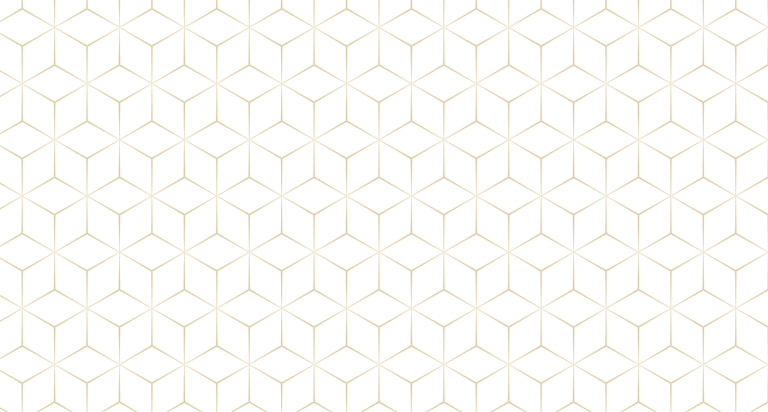
A WebGL 2 fragment shader for this pattern:

```glsl
#version 300 es
precision highp float;
// Rhombille (tumbling cube) lattice drawn in fine gold lines on white.
// Each hexagonal cell holds six spokes running from its centre to its corners;
// a spoke is hair-thin at the centre and swells towards the corner.

uniform vec2 u_resolution;
out vec4 fragColor;

const vec3 PAPER       = vec3(1.0);
const vec3 GOLD_CENTRE = vec3(0.89, 0.82, 0.66);
const vec3 GOLD_CORNER = vec3(0.86, 0.80, 0.65);

// Lengths below are fractions of the canvas width.
const float SPACING      = 0.08447;           // between neighbouring cell centres
const vec2  FIRST_CENTRE = vec2(0.0711, 0.0618);
const float WIDTH_CENTRE = 0.0007;            // line width at a cell centre
const float WIDTH_CORNER = 0.0021;            // line width at a cell corner
const float SOFTNESS     = 1.2;               // edge filter size in pixels

const float SQRT3  = 1.7320508;
const float SECTOR = 1.0471976;               // angle between spokes

// Offset from the nearest point of a triangular lattice with unit spacing.
vec2 hexCellOffset(vec2 p) {
    vec2 period = vec2(1.0, SQRT3);
    vec2 a = p - period * round(p / period);
    vec2 shifted = p - 0.5 * period;
    vec2 b = shifted - period * round(shifted / period);
    return dot(a, a) < dot(b, b) ? a : b;
}

// Share of a filter box, centred at distance d, covered by a line.
float lineCoverage(float d, float halfWidth, float box) {
    float overlap = min(d + 0.5 * box, halfWidth) - max(d - 0.5 * box, -halfWidth);
    return clamp(overlap / box, 0.0, 1.0);
}

void main() {
    vec2 p = gl_FragCoord.xy / u_resolution.x;
    float box = SOFTNESS / u_resolution.x;

    // Fold the cell so that its nearest spoke lies along one axis.
    vec2 q = hexCellOffset((p - FIRST_CENTRE) / SPACING) * SPACING;
    float radius = length(q);
    float angle = radius > 0.0 ? atan(q.x, q.y) : 0.0;
    angle -= SECTOR * round(angle / SECTOR);
    float along = radius * cos(angle);
    float across = radius * abs(sin(angle));

    // Tapered spoke, 0 at the cell centre and 1 at the corner.
    float t = clamp(along * SQRT3 / SPACING, 0.0, 1.0);
    float halfWidth = 0.5 * mix(WIDTH_CENTRE, WIDTH_CORNER, t);
    vec3 gold = mix(GOLD_CENTRE, GOLD_CORNER, t);

    fragColor = vec4(mix(PAPER, gold, lineCoverage(across, halfWidth, box)), 1.0);
}
```
